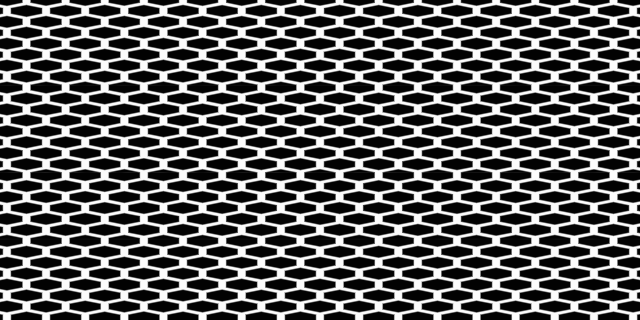
Write a WebGL 2 fragment shader that draws this pattern.

```glsl
#version 300 es
precision highp float;

uniform vec2 u_resolution;
out vec4 outColor;

const vec3 HOLE_COLOR = vec3(0.008);
const vec3 STRAND_COLOR = vec3(0.99);

// Lengths are fractions of the canvas height
const vec2 PITCH = vec2(0.1223, 0.06844);
const vec2 LATTICE_ORIGIN = vec2(1.0, 0.5896);
const vec2 HOLE_HALF_SIZE = vec2(0.0486, 0.0184);
const float SIDE_HALF_HEIGHT = 0.0087;
const float EDGE_SOFTNESS = 0.003;
const float SEAM_HALF_WIDTH = 0.0026;
const float SEAM_STRENGTH = 0.09;

// Hexagon with upright ends and blunt points above and below
float hexagonDistance(vec2 p, vec2 halfSize, float sideHalfHeight) {
    vec2 q = abs(p);
    vec2 slopeNormal = normalize(vec2(halfSize.y - sideHalfHeight, halfSize.x));
    float slope = dot(q - vec2(0.0, halfSize.y), slopeNormal);
    return max(q.x - halfSize.x, slope);
}

// Offset from the nearest lattice point
vec2 repeatCentered(vec2 p, vec2 pitch) {
    return p - pitch * floor(p / pitch + 0.5);
}

// Two lattices, half a pitch apart, make the staggered rows
float meshDistance(vec2 p, vec2 pitch, vec2 halfSize, float sideHalfHeight) {
    vec2 evenCell = repeatCentered(p, pitch);
    vec2 oddCell = repeatCentered(p - 0.5 * pitch, pitch);
    return min(hexagonDistance(evenCell, halfSize, sideHalfHeight),
               hexagonDistance(oddCell, halfSize, sideHalfHeight));
}

// Layered sines, roughly -1 to 1
float unevenness(vec2 p) {
    return 0.6 * sin(p.x * 23.0 + p.y * 17.0)
         + 0.4 * sin(p.x * 41.0 - p.y * 67.0 + 1.3);
}

// Faint broken horizontal line
float seam(vec2 p, float height, float halfWidth) {
    float line = 1.0 - smoothstep(0.0, halfWidth, abs(p.y - height));
    return line * (0.65 + 0.35 * unevenness(p * 3.0));
}

void main() {
    vec2 p = gl_FragCoord.xy / u_resolution.y;
    float pixel = 1.0 / u_resolution.y;

    // Mesh with slightly uneven strands
    float d = meshDistance(p - LATTICE_ORIGIN, PITCH, HOLE_HALF_SIZE, SIDE_HALF_HEIGHT);
    d += 0.0003 * unevenness(p);
    float softness = max(EDGE_SOFTNESS, 0.7 * pixel);
    float strand = smoothstep(-softness, softness, d);

    // Wear inside the holes
    float wear = seam(p, 0.734, SEAM_HALF_WIDTH)
               + seam(p, 0.461, SEAM_HALF_WIDTH)
               + seam(p, 0.253, SEAM_HALF_WIDTH);
    vec3 hole = HOLE_COLOR + SEAM_STRENGTH * wear;

    outColor = vec4(mix(hole, STRAND_COLOR, strand), 1.0);
}
```
